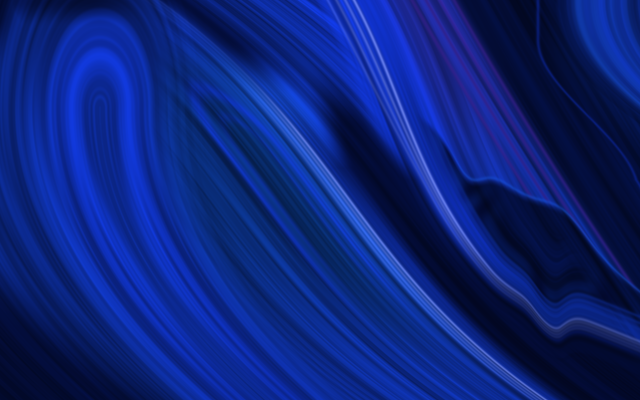
Reproduce this background procedurally as a Shadertoy shader.

```glsl
// Flowing blue silk: folded lobes, two lit ribbons and a dark wrinkled pocket.
// Each fold is a guide curve; the signed offset from it drives both the colour
// bands and the stretched noise that draws the fine strands along the flow.

const vec3 BLACK  = vec3(0.008, 0.035, 0.17);
const vec3 NAVY   = vec3(0.025, 0.11, 0.38);
const vec3 TEAL   = vec3(0.03, 0.17, 0.41);
const vec3 BLUE   = vec3(0.045, 0.16, 0.56);
const vec3 ROYAL  = vec3(0.055, 0.18, 0.74);
const vec3 AZURE  = vec3(0.09, 0.34, 0.88);
const vec3 PALE   = vec3(0.48, 0.56, 0.97);
const vec3 VIOLET = vec3(0.22, 0.12, 0.54);
const float STRAND_DENSITY = 42.0;  // coarse strands per canvas height
const float STRAND_DEPTH = 0.55;    // contrast of the strands
const float LINE_WIDTH = 0.0045;    // half width of the lit threads

float hash(vec2 p) {
    vec3 q = fract(p.xyx * vec3(0.1031, 0.1030, 0.0973));
    q += dot(q, q.yzx + 33.33);
    return fract((q.x + q.y) * q.z);
}

float noise(vec2 p) {
    vec2 i = floor(p), f = fract(p);
    f = f * f * (3.0 - 2.0 * f);
    return mix(mix(hash(i), hash(i + vec2(1, 0)), f.x),
               mix(hash(i + vec2(0, 1)), hash(i + vec2(1, 1)), f.x), f.y);
}

// Noise stretched along the flow, about -0.5 to 0.5
float strands(float across, float along) {
    float sum = 0.0, weight = 0.45;
    vec2 p = vec2(across * STRAND_DENSITY + 40.0, along * 2.0 + 7.0);
    for (int i = 0; i < 3; i++) {
        sum += weight * (noise(p) - 0.5);
        p = p * vec2(2.1, 1.3) + 17.0;
        weight *= 0.7;
    }
    return sum;
}

float glow(float d, float width) { return exp(-d * d / (width * width)); }
float below(float lo, float hi, float x) { return 1.0 - smoothstep(lo, hi, x); }
float cubic(vec4 k, float t) { return k.x + t * (k.y + t * (k.z + t * k.w)); }

float softMin(float a, float b, float r) {
    float h = max(r - abs(a - b), 0.0) / r;
    return min(a, b) - h * h * r * 0.25;
}

void mainImage(out vec4 fragColor, in vec2 fragCoord) {
    // x spans 0..1.6 and v is the depth below the top edge
    float x = fragCoord.x / iResolution.x * 1.6;
    float v = 1.0 - fragCoord.y / iResolution.y;

    // Offsets from the guide curves
    float ribbon = x - cubic(vec4(0.396, 1.391, -1.32, 0.898), v);
    float crest = 0.79 + 0.4 * (x - 1.44) + 0.06 * glow(x - 1.375, 0.045);
    float hook = softMin(x - cubic(vec4(0.885, 0.539, -0.598, 0.817), v), crest - v, 0.03);
    float veil = x - 1.135 - 0.56 * v - 0.09 * v * v;
    float thread = x - 1.345 - 0.25 * smoothstep(0.1, 0.48, v) - 0.4 * max(v - 0.45, 0.0);
    float corner = x - 1.43 - 2.3 * v * v;
    float hem = v - 0.3125 - 0.806 * (x - 1.083)
        - 0.06 * glow(x - 1.17, 0.05) + 0.05 * glow(x - 1.41, 0.08);
    float bend = max(v - 0.27, 0.0);
    float side = x - 0.25 - 0.77 * bend * bend;
    float arch = length(vec2(side, min(v - 0.27, 0.0) * 0.55));
    float inner = length(vec2(ribbon + 0.145, min(v - 0.38, 0.0) * 0.45));

    // Large lobe on the left
    float toRight = smoothstep(0.06, 0.24, side);
    vec3 col = mix(BLUE, TEAL, 0.7 * toRight * below(0.5, 1.0, v) * smoothstep(0.05, 0.25, v));
    col = mix(col, ROYAL, 0.6 * glow(arch - 0.08, 0.06) * (1.0 - 0.8 * toRight));
    col = mix(col, NAVY, 0.4 * smoothstep(0.13, 0.3, arch) * below(-0.1, 0.0, side));
    float rim = x + 0.276 - 0.82 * (v - 0.066) * (v - 0.066);
    float shade = below(-0.16, 0.05, rim);
    shade = max(shade, smoothstep(0.22, 0.29, arch) * below(0.04, 0.2, v) * below(0.0, 0.1, side));
    shade = max(shade, 0.7 * below(0.0, 0.07, v) * below(0.22, 0.4, x));
    col = mix(col, BLACK, 0.93 * shade);

    // Inner lobe and the glow beside the main ribbon
    col = mix(col, TEAL, 0.75 * below(0.03, 0.075, inner) * below(0.6, 0.95, v));
    col = mix(col, ROYAL, 0.6 * below(0.6, 0.85, v)
        * (glow(inner - 0.072, 0.011) + 0.6 * glow(inner - 0.04, 0.007)));
    col = mix(col, AZURE, 0.75 * glow(ribbon + 0.025, 0.04) * smoothstep(0.1, 0.27, v)
        * below(0.5, 1.1, v));

    // Blue sheet right of the main ribbon, with its dark channels
    vec3 sheet = mix(BLUE, ROYAL, 0.2 + 0.6 * glow(hook + 0.06, 0.08));
    sheet = mix(sheet, AZURE, 0.5 * glow(ribbon - 0.03, 0.05) * glow(v - 0.25, 0.1));
    sheet = mix(sheet, BLACK, 0.9 * glow(ribbon - 0.055, 0.06) * below(0.1, 0.24, v));
    float leftBank = ribbon - 0.045 - 0.5 * max(0.42 - v, 0.0);
    float rightBank = hook + 0.04 + 0.35 * max(0.45 - v, 0.0);
    float channel = smoothstep(-0.04, 0.03, leftBank) * below(-0.035, 0.025, rightBank);
    sheet = mix(sheet, BLACK, 0.95 * channel * smoothstep(0.14, 0.32, v));
    float sunk = smoothstep(0.5, 0.8, v);
    sheet = mix(sheet, BLACK, 0.8 * sunk * smoothstep(0.03, 0.08, ribbon));
    col = mix(col, sheet, smoothstep(-0.006, 0.012, ribbon));

    // Violet veil, wrinkled pocket and deep right side
    vec3 cloth = mix(ROYAL, mix(BLUE, VIOLET, 0.35 * below(0.1, 0.6, v)), smoothstep(0.03, 0.13, hook));
    cloth = mix(cloth, NAVY, 0.7 * sunk);
    float wrinkle = sin(75.0 * hook + 60.0 * v + 6.0 * noise(vec2(x, v) * 9.0));
    vec3 pocket = mix(BLACK, NAVY, 0.2 + 0.25 * wrinkle * glow(hook - 0.07, 0.05));
    cloth = mix(cloth, pocket, smoothstep(-0.004, 0.02, hem) * smoothstep(0.02, 0.08, hook));
    vec3 deep = mix(BLACK, NAVY, 0.15 + 0.35 * smoothstep(0.0, 0.1, thread));
    deep = mix(deep, BLUE, smoothstep(-0.03, 0.04, corner));
    cloth = mix(cloth, deep, smoothstep(-0.03, 0.03, veil));
    col = mix(col, cloth, smoothstep(-0.01, 0.012, hook));

    // Fine strands follow whichever fold is nearest
    float grain = mix(strands(arch, v), strands(ribbon, v), smoothstep(0.1, 0.3, side));
    grain = mix(grain, strands(hook, v), smoothstep(-0.12, -0.04, hook));
    grain = mix(grain, strands(veil, v), smoothstep(-0.14, -0.06, veil));
    grain = mix(grain, strands(corner, v), smoothstep(-0.08, 0.0, corner));
    col *= 1.0 + 2.0 * STRAND_DEPTH * grain;

    // Lit threads
    float lit = smoothstep(0.15, 0.36, v);
    float spread = 0.008 + 0.014 * below(0.0, 0.5, v);
    for (int i = 0; i < 4; i++) {
        float n = float(i), fade = 0.75 / (1.0 + 0.6 * n);
        col = mix(col, PALE, fade * (0.1 + 0.8 * lit) * glow(ribbon + 0.011 * n, LINE_WIDTH));
        col = mix(col, PALE, fade * (1.0 - 0.5 * sunk) * glow(hook + spread * n, LINE_WIDTH));
        col = mix(col, BLUE, 0.5 * lit * glow(hook - 0.014 - 0.016 * n, LINE_WIDTH));
        col = mix(col, VIOLET, 0.6 * below(-0.01, 0.01, hem) * glow(veil + 0.035 * n, 0.006));
        col = mix(col, AZURE, 0.5 * fade * glow(corner - 0.015 - 0.04 * n, 0.012));
    }
    col = mix(col, AZURE, 0.4 * glow(hem, LINE_WIDTH) * smoothstep(1.08, 1.18, x));
    col = mix(col, ROYAL, 0.45 * glow(thread, LINE_WIDTH));
    fragColor = vec4(clamp(col, 0.0, 1.0), 1.0);
}
```
